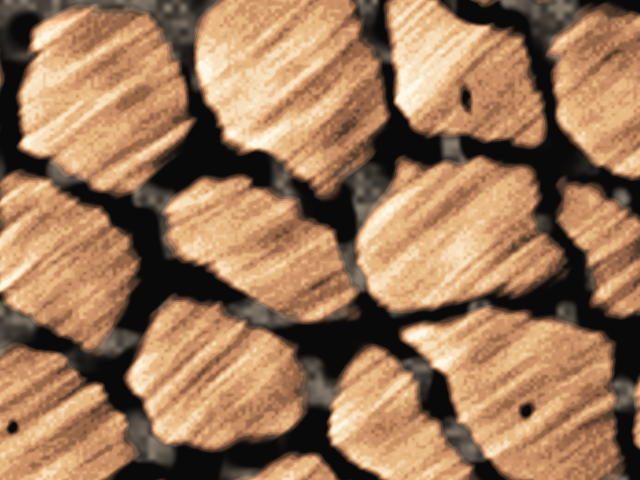
A Shadertoy shader for this texture:

```glsl
float hash(vec2 p) {
    vec3 h = fract(p.xyx * vec3(0.1031, 0.1030, 0.0973));
    h += dot(h, h.yzx + 33.33);
    return fract((h.x + h.y) * h.z);
}

float noise(vec2 p) {
    vec2 i = floor(p), f = fract(p);
    f = f * f * (3.0 - 2.0 * f);
    return mix(mix(hash(i), hash(i + vec2(1, 0)), f.x),
               mix(hash(i + vec2(0, 1)), hash(i + vec2(1, 1)), f.x), f.y);
}

// Seed position in xy, size weight in z; rows are staggered
vec3 grainSeed(vec2 cell) {
    vec2 jitter = vec2(hash(cell + 7.3), hash(cell + 41.7)) - 0.5;
    vec2 seed = cell + 0.5 + 0.62 * jitter;
    seed.x += 0.5 * mod(cell.y, 2.0);
    return vec3(seed, 0.34 * hash(cell + 93.1));
}

// Rounded distance to the grain border; also returns the offset from the seed and the cell
float grainEdge(vec2 q, out vec2 rel, out vec2 id) {
    vec2 base = floor(q);
    vec3 own = vec3(0);
    float best = 1e5;
    for (int y = -2; y <= 2; y++)
    for (int x = -2; x <= 2; x++) {
        vec2 cell = base + vec2(x, y);
        vec3 s = grainSeed(cell);
        float d = dot(q - s.xy, q - s.xy) - s.z;
        if (d < best) { best = d; own = s; id = cell; }
    }
    rel = q - own.xy;
    float sum = 0.0;
    for (int y = -2; y <= 2; y++)
    for (int x = -2; x <= 2; x++) {
        vec2 cell = base + vec2(x, y);
        if (distance(cell, id) < 0.5) continue;
        vec3 s = grainSeed(cell);
        float d = dot(q - s.xy, q - s.xy) - s.z;
        sum += exp(-20.0 * (d - best) / (2.0 * distance(s.xy, own.xy)));
    }
    return -log(sum) / 20.0;
}

vec3 copperRamp(float t) {
    vec3 c = mix(vec3(0.04, 0.035, 0.035), vec3(0.32, 0.23, 0.17), smoothstep(0.03, 0.28, t));
    c = mix(c, vec3(0.60, 0.40, 0.28), smoothstep(0.28, 0.45, t));
    c = mix(c, vec3(0.80, 0.57, 0.40), smoothstep(0.45, 0.60, t));
    c = mix(c, vec3(0.91, 0.72, 0.51), smoothstep(0.60, 0.73, t));
    c = mix(c, vec3(0.97, 0.87, 0.73), smoothstep(0.73, 0.88, t));
    return mix(c, vec3(1.0, 0.97, 0.90), smoothstep(0.88, 1.05, t));
}

void mainImage(out vec4 fragColor, in vec2 fragCoord) {
    vec2 p = fragCoord / iResolution.y;

    // Leaning, slightly warped grains
    vec2 warp = vec2(noise(p * 9.0), noise(p * 9.0 + 31.0)) - 0.5;
    warp += 0.4 * (vec2(noise(p * 24.0 + 5.0), noise(p * 24.0 + 67.0)) - 0.5);
    vec2 q = 2.9 * p + 0.14 * warp + vec2(5.0, 8.0);
    q.x += 0.28 * (q.y - 8.0);
    vec2 rel, id;
    float edge = grainEdge(q, rel, id);

    // Slanted polishing scratches, one angle per grain
    float angle = 0.52 + 0.22 * hash(id + 3.0);
    vec2 dir = vec2(cos(angle), sin(angle));
    vec2 along = vec2(dot(p, dir), dot(p, vec2(-dir.y, dir.x)) + 0.012 * noise(p * 9.0));
    along += 3.7 * hash(id + 19.0);
    float scratch = 0.62 * noise(along * vec2(4.0, 44.0))
                  + 0.38 * noise(along * vec2(9.0, 92.0)) - 0.5;

    // Metal brightness: lit left flank, shaded right
    float gap = 0.025 + 0.085 * noise(p * 5.0 + 12.0);
    edge += 0.05 * scratch - gap;
    float flank = max(-rel.x, 0.0) / (length(rel) + 0.05);
    float tone = 0.64 + scratch * mix(0.35, 0.95, noise(p * 5.0 + 50.0));
    tone += 0.17 * (noise(p * 11.0 + 80.0) - 0.5) - 0.2 * rel.x;
    tone += 0.24 * flank * exp(-8.0 * max(edge, 0.0));
    tone += 0.14 * (noise(p * 130.0) - 0.5);

    // Dark pits in some grains
    vec2 pitOffset = 0.3 * (vec2(hash(id + 11.0), hash(id + 23.0)) - 0.5);
    float pit = length((rel - pitOffset) * vec2(1.3, 0.9) + 0.05 * warp);
    tone -= 0.5 * step(0.5, hash(id + 57.0)) * (1.0 - smoothstep(0.02, 0.075, pit));

    // Black matrix with a few dull grey crumbs
    float metal = smoothstep(-0.03, 0.055, edge);
    vec3 color = copperRamp(tone * metal);
    float crumb = smoothstep(0.58, 0.85, noise(p * 17.0 + 140.0)) * (1.0 - metal);
    color += crumb * vec3(0.34, 0.31, 0.27) * (0.5 + noise(p * 60.0));

    fragColor = vec4(color, 1.0);
}
```
